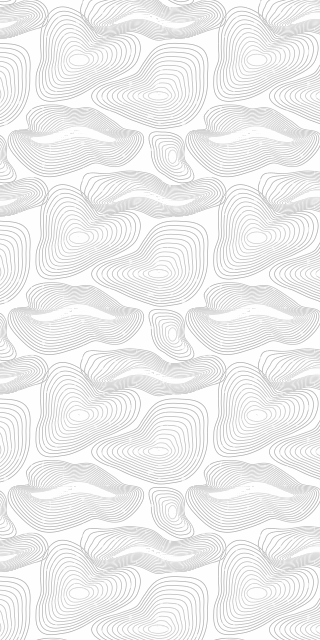
Give the GLSL for this pattern, as a Shadertoy shader.

```glsl
const float TAU = 6.2831853;
const float TILE = 384.0 / 1.8; // the canvas is 384 units wide

vec2 randomGradient(vec2 cell) {
    vec3 h = fract(cell.xyx * vec3(0.1031, 0.1030, 0.0973));
    h += dot(h, h.yzx + 33.33);
    float angle = TAU * fract((h.x + h.y) * h.z);
    return vec2(cos(angle), sin(angle));
}

float gradientNoise(vec2 p) {
    vec2 i = floor(p), f = p - i;
    vec2 u = f * f * f * (f * (f * 6.0 - 15.0) + 10.0);
    vec2 e = vec2(1, 0);
    float low = mix(dot(randomGradient(i), f), dot(randomGradient(i + e), f - e), u.x);
    float high = mix(dot(randomGradient(i + e.yx), f - e.yx),
                     dot(randomGradient(i + 1.0), f - 1.0), u.x);
    return mix(low, high, u.y);
}

// Closed Catmull-Rom curve through radii at sixteen equal angles
float outlineRadius(float radii[16], float angle) {
    float s = fract(angle / TAU) * 16.0;
    int i = int(s);
    float t = fract(s);
    float a = radii[(i + 15) & 15], b = radii[i & 15];
    float c = radii[(i + 1) & 15], d = radii[(i + 2) & 15];
    return b + 0.5 * t * (c - a + t * (2.0 * a - 5.0 * b + 4.0 * c - d
             + t * (3.0 * (b - c) + d - a)));
}

// Contour lines blended from an inner ellipse to the outer outline;
// bend holds the height of a vertical wave and the offset of its trough
float contours(vec2 p, vec2 centre, float stretch, vec2 bend, vec2 core, float count,
               float radii[16], float pixel) {
    vec2 local = p - centre;
    local -= TILE * round(local / TILE);
    vec2 q = local / vec2(stretch, 1.0);
    q.y += bend.x * cos(TAU * (local.x - bend.y) / 90.0);
    float r = max(length(q), 0.001);
    float inner = 1.0 / length(q / r / core);
    float outer = outlineRadius(radii, atan(q.y, q.x));
    float level = (r - inner) / (outer - inner) * count;

    float slope = max(length(vec2(dFdx(level), dFdy(level))) / pixel, 0.0001);
    float d = abs(level - clamp(round(level), 0.0, count)) / slope;
    float halfWidth = 0.42;
    float line = clamp(0.5 + (halfWidth - d) / pixel, 0.0, 1.0)
               - clamp(0.5 - (halfWidth + d) / pixel, 0.0, 1.0);
    line *= step(level, count + 0.8);

    // Paler lines towards the core, with rare worn gaps
    float strength = mix(0.2, 0.33, clamp(level / count, 0.0, 1.0));
    strength *= clamp(0.35 / slope, 0.8, 1.0);
    float wear = smoothstep(0.38, 0.48, gradientNoise((local + centre) / 8.0));
    return line * strength * (1.0 - 0.6 * wear);
}

void mainImage(out vec4 fragColor, in vec2 fragCoord) {
    float pixel = 384.0 / iResolution.x;
    vec2 p = fragCoord * pixel;

    // Three-lobed hill
    float ink = contours(p, vec2(95, 56), 1.0, vec2(0), vec2(12, 7), 11.0, float[16](
        70.0, 73.0, 39.0, 42.0, 57.0, 68.0, 61.0, 50.0,
        46.0, 56.0, 65.0, 52.0, 42.0, 37.0, 38.0, 50.0), pixel);

    // Broad hill with a pointed left end
    ink = max(ink, contours(p, vec2(190, 13), 1.0, vec2(0), vec2(12, 5), 11.0, float[16](
        57.0, 64.0, 77.0, 68.0, 59.0, 44.0, 38.0, 50.0,
        80.0, 54.0, 42.0, 38.0, 39.0, 41.0, 47.0, 52.0), pixel));

    // Long ridge with a flat core
    ink = max(ink, contours(p, vec2(88, -35), 2.0, vec2(5, 52), vec2(26, 7), 13.0, float[16](
        41.0, 33.0, 33.0, 33.0, 28.0, 45.0, 39.0, 29.0,
        37.0, 42.0, 45.0, 47.0, 47.0, 36.0, 43.0, 44.0), pixel));

    // Small knoll
    ink = max(ink, contours(p, vec2(207, -60), 1.0, vec2(0), vec2(5, 8), 6.0, float[16](
        14.0, 15.0, 20.0, 25.0, 28.0, 32.0, 38.0, 28.0,
        25.0, 24.0, 24.0, 24.0, 28.0, 34.0, 36.0, 18.0), pixel));

    // Winding ridge
    ink = max(ink, contours(p, vec2(185, -110), 2.0, vec2(6, 28), vec2(25, 5), 11.0, float[16](
        43.0, 42.0, 31.0, 22.0, 25.0, 29.0, 50.0, 47.0,
        42.0, 32.0, 23.0, 23.0, 25.0, 20.0, 22.0, 40.0), pixel));

    fragColor = vec4(vec3(0.995 - ink), 1.0);
}
```
